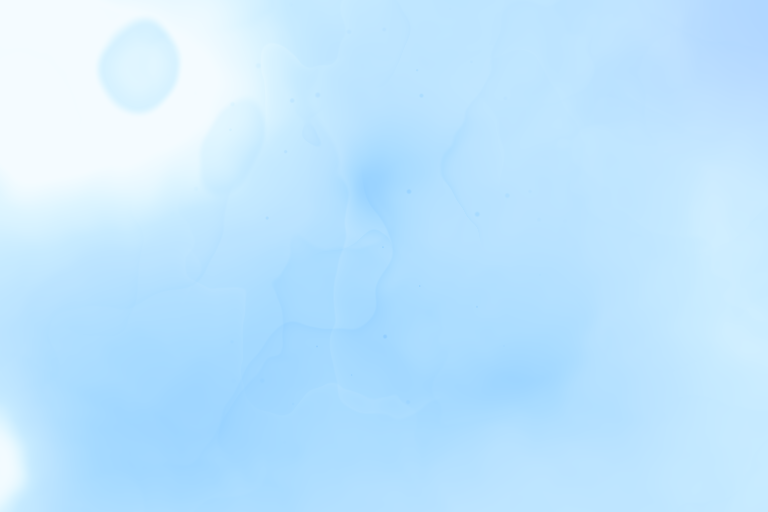
Write a WebGL 2 fragment shader that draws this texture.

```glsl
#version 300 es
precision highp float;
// Pale blue ink drifting in bright water: broad soft puffs set the density,
// domain-warped noise bends them, and one-sided noise contours draw thin
// folded membranes. Density is then mapped through a white-to-blue ramp.

uniform vec2 u_resolution;
out vec4 fragColor;

float hash(vec2 p) {
  vec3 q = fract(p.xyx * 0.1031);
  q += dot(q, q.yzx + 33.33);
  return fract((q.x + q.y) * q.z);
}

float noise(vec2 p) {
  vec2 i = floor(p), f = fract(p);
  vec2 u = f * f * f * (f * (f * 6.0 - 15.0) + 10.0);
  return mix(mix(hash(i), hash(i + vec2(1, 0)), u.x),
             mix(hash(i + vec2(0, 1)), hash(i + vec2(1, 1)), u.x), u.y);
}

float fbm(vec2 p) {
  float sum = 0.0, amp = 0.53;
  for (int i = 0; i < 4; i++) {
    sum += amp * noise(p);
    p = mat2(0.8, 0.6, -0.6, 0.8) * p * 2.03 + 17.3;
    amp *= 0.47;
  }
  return sum;
}

vec2 drift(vec2 p) {
  return vec2(fbm(p), fbm(p + vec2(41.7, 23.1))) - 0.5;
}

float puff(vec2 p, vec2 center, vec2 radius) {
  vec2 d = (p - center) / radius;
  return exp(-dot(d, d));
}

// Broad clouds and clear water
float clouds(vec2 p) {
  float t = 0.5;
  t += 0.36 * puff(p, vec2(0.30, 0.18), vec2(0.42, 0.34));
  t += 0.24 * puff(p, vec2(0.85, 0.33), vec2(0.42, 0.32));
  t += 0.13 * puff(p, vec2(1.00, 0.29), vec2(0.08, 0.08));
  t += 0.14 * puff(p, vec2(0.69, 0.88), vec2(0.15, 0.11));
  t += 0.15 * puff(p, vec2(1.30, 0.25), vec2(0.14, 0.12));
  t += 0.18 * puff(p, vec2(1.52, 0.98), vec2(0.24, 0.24));
  t -= 0.75 * puff(p, vec2(0.10, 0.86), vec2(0.38, 0.26));
  t -= 0.65 * puff(p, vec2(-0.02, 0.08), vec2(0.11, 0.19));
  t -= 0.18 * puff(p, vec2(1.42, 0.42), vec2(0.20, 0.38));
  return t;
}

// Thin folded sheets: crisp on one side, fading on the other
float membranes(vec2 p) {
  float sum = 0.0;
  for (int i = 0; i < 5; i++) {
    float k = float(i);
    vec2 q = p * (2.4 + 0.7 * k) + k * vec2(13.7, 7.9);
    float d = noise(q + 1.5 * drift(q * 0.8 + 5.0)) - 0.5;
    float sheet = smoothstep(-0.012, 0.012, d) * exp(-max(d, 0.0) * 16.0);
    float patchy = smoothstep(0.4, 0.75, noise(p * 4.0 + k * 9.1));
    sum += (i % 2 == 0 ? 0.13 : -0.11) * sheet * patchy;
  }
  return sum;
}

// Egg-shaped drop with a faint darker rim
float drop(vec2 p, vec2 center, vec2 radius) {
  vec2 d = p - center;
  d = mat2(0.94, 0.34, -0.34, 0.94) * d;
  float r = length(d / radius);
  return smoothstep(1.1, 0.85, r) * (0.6 + 0.4 * smoothstep(0.3, 0.95, r));
}

// Tiny sparse ink specks
float specks(vec2 p) {
  vec2 q = p / 0.06, id = floor(q);
  vec2 center = id + 0.25 + 0.5 * vec2(hash(id + 3.0), hash(id + 71.0));
  float size = mix(0.03, 0.09, hash(id + 19.0));
  float present = step(hash(id + 131.0), 0.22);
  return present * smoothstep(size * 1.4, size * 0.4, length(q - center));
}

vec3 inkColor(float t) {
  vec3 ramp[7] = vec3[7](
    vec3(0.97, 0.99, 1.00), vec3(0.87, 0.96, 1.00), vec3(0.78, 0.92, 1.00),
    vec3(0.73, 0.89, 1.00), vec3(0.66, 0.86, 1.00), vec3(0.59, 0.82, 1.00),
    vec3(0.52, 0.76, 0.98));
  float s = clamp(t * 5.0, 0.0, 5.999);
  int i = int(s);
  return mix(ramp[i], ramp[i + 1], s - float(i));
}

void main() {
  vec2 p = gl_FragCoord.xy / u_resolution.y;
  vec2 bend = drift(p * 2.6 + 3.0);
  vec2 w = p + 0.22 * bend;
  float t = clouds(w);

  // Soft billows
  t = max(t, 0.03) + 0.22 * (fbm(p * 3.0 + 2.5 * bend + 8.0) - 0.5) * smoothstep(0.0, 0.4, t);

  // Dense core, drops and wisps
  float center = puff(p, vec2(0.72, 0.58), vec2(0.36, 0.46));
  vec2 c = p + 0.10 * bend;
  t += 0.22 * puff(c, vec2(0.79, 0.68), vec2(0.13, 0.11));
  t += 0.24 * puff(c, vec2(0.73, 0.65), vec2(0.06, 0.07));
  t += 0.24 * drop(c, vec2(0.25, 0.885), vec2(0.072, 0.098));
  t += 0.09 * drop(c, vec2(0.43, 0.73), vec2(0.060, 0.095));
  t += membranes(p) * (0.15 + 0.85 * center) * smoothstep(0.0, 0.3, t);
  t += 0.20 * specks(p) * smoothstep(0.25, 0.8, center);

  vec3 color = inkColor(t);
  color -= vec3(0.01, 0.035, 0.0) * puff(p, vec2(1.5, 0.95), vec2(0.25));
  fragColor = vec4(color, 1.0);
}
```
